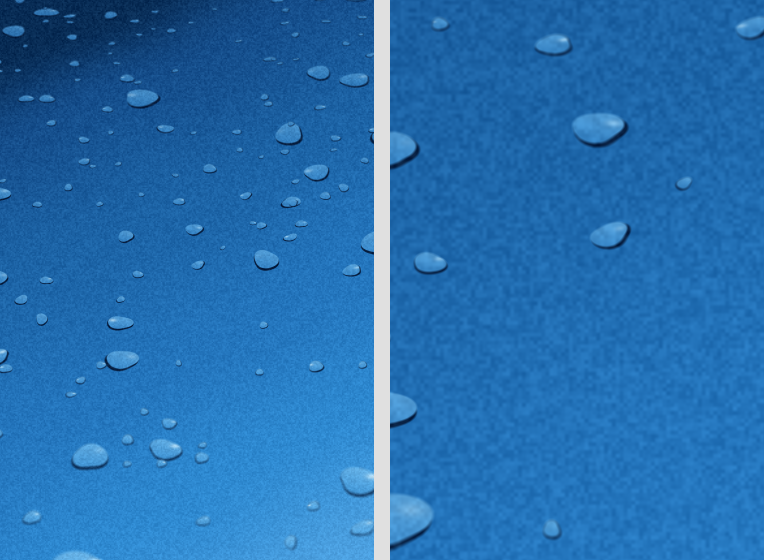
Left: the whole. Right: its middle third, enlarged.
Write a WebGL 2 fragment shader that draws this texture.

```glsl
#version 300 es
precision highp float;
// Water drops scattered on a grainy blue surface that recedes into shade.
uniform vec2 u_resolution;
out vec4 fragColor;

vec4 hash4(vec2 cell) {
    vec4 p = fract(cell.xyxy * vec4(0.1031, 0.1030, 0.0973, 0.1099));
    p += dot(p, p.wzxy + 33.33);
    return fract((p.xxyz + p.yzzw) * p.zywx);
}

float valueNoise(vec2 p) {
    vec2 i = floor(p), f = fract(p);
    f = f * f * (3.0 - 2.0 * f);
    float low = mix(hash4(i).x, hash4(i + vec2(1, 0)).x, f.x);
    float high = mix(hash4(i + vec2(0, 1)).x, hash4(i + vec2(1, 1)).x, f.x);
    return mix(low, high, f.y);
}

// Blue ramp from deep shade (0) to lit surface (1).
vec3 surfaceColor(float light) {
    vec3 c = vec3(0.03, 0.17, 0.33);
    c = mix(c, vec3(0.08, 0.30, 0.54), smoothstep(-0.02, 0.14, light));
    c = mix(c, vec3(0.11, 0.39, 0.65), smoothstep(0.10, 0.34, light));
    c = mix(c, vec3(0.14, 0.46, 0.74), smoothstep(0.30, 0.60, light));
    c = mix(c, vec3(0.18, 0.54, 0.82), smoothstep(0.56, 0.84, light));
    return mix(c, vec3(0.30, 0.63, 0.88), smoothstep(0.80, 1.02, light));
}

// Horizontal and vertical foreshortening at a given height.
vec2 foreshorten(float y) {
    return vec2(1.0 - 0.55 * y, 1.0 - 0.75 * y);
}

vec2 screenToGround(vec2 uv) {
    return vec2((uv.x - 0.33) / foreshorten(uv.y).x, -log(1.0 - 0.75 * uv.y) / 0.75);
}

vec2 groundToScreen(vec2 g) {
    float y = (1.0 - exp(-0.75 * g.y)) / 0.75;
    return vec2(0.33 + g.x * foreshorten(y).x, y);
}

// Approximate distance to an ellipse with a wavy outline.
float blobDistance(vec2 q, vec2 radius, vec2 phase) {
    vec2 n = q / radius;
    float a = atan(n.y, n.x);
    float outline = 1.0 + 0.09 * sin(2.0 * a + phase.x) + 0.07 * sin(3.0 * a + phase.y);
    float k = length(n);
    return k * (k - outline) / max(length(n / radius), 1e-4);
}

vec3 addDrop(vec3 color, vec2 uv, vec2 center, float size, vec4 rnd) {
    vec2 scale = foreshorten(center.y);
    vec2 radius = size * scale * vec2(mix(0.95, 1.5, rnd.x), mix(0.75, 1.0, rnd.y));
    float tilt = mix(-0.12, 0.4, rnd.z) * scale.y;
    vec2 q = mat2(cos(tilt), -sin(tilt), sin(tilt), cos(tilt)) * (uv - center);
    vec2 phase = 6.283 * rnd.wz;

    // Sharpest near the middle, softer towards both ends.
    float defocus = center.y < 0.45 ? 0.009 * (0.45 - center.y) : 0.003 * (center.y - 0.45);
    float blur = max(0.0008 + defocus, 0.7 / u_resolution.y);

    // Dark refracted crescent under the drop.
    vec2 drift = radius * vec2(mix(-0.12, 0.12, rnd.w), -0.22);
    float rim = smoothstep(blur, -blur, blobDistance(q - drift, radius * 1.04, phase));
    float rimDepth = mix(0.55, 0.92, smoothstep(0.0, 0.4, center.y));
    color = mix(color, vec3(0.015, 0.09, 0.21), rim * rimDepth);

    // Pale body, brighter on top, with a glint at one end.
    float body = smoothstep(blur, -blur, blobDistance(q, radius, phase));
    vec2 n = q / radius;
    float sky = 0.35 + 0.15 * clamp(n.y + 0.3 * n.x, -1.0, 1.0);
    vec3 lit = surfaceColor(0.8 - 0.55 * center.y + 0.2 * uv.x);
    vec3 fill = mix(lit, vec3(0.56, 0.81, 0.96), sky * (1.15 - 0.6 * center.y));
    float side = rnd.y < 0.7 ? 1.0 : -1.0;
    vec2 glint = (n - vec2(0.62 * side, 0.35)) * vec2(1.0, 1.3);
    float shine = exp(-11.0 * dot(glint, glint)) * rnd.x * (1.0 - 0.75 * center.y);
    fill = mix(fill, vec3(0.84, 0.95, 1.0), shine);
    return mix(color, fill, body);
}

void main() {
    vec2 uv = gl_FragCoord.xy / u_resolution.y;
    float across = gl_FragCoord.x / u_resolution.x;

    // Lit surface, falling into shade at the far left.
    float light = 0.03 + 0.87 * (1.0 - uv.y) + 0.27 * (across - 0.5);
    light += 0.05 * (valueNoise(uv * 5.0) - 0.5);
    vec3 color = surfaceColor(light);

    // Two layers of drops on a jittered ground grid: large, then small.
    vec2 ground = screenToGround(uv);
    for (int layer = 0; layer < 2; layer++) {
        float cellSize = layer == 0 ? 0.12 : 0.07;
        vec2 home = floor(ground / cellSize);
        for (int k = 0; k < 9; k++) {
            vec2 cell = home + vec2(k % 3 - 1, k / 3 - 1);
            vec4 place = hash4(cell + 57.0 + 100.0 * float(layer));
            vec4 look = hash4(cell + 311.0 + 100.0 * float(layer));
            vec2 center = groundToScreen((cell + mix(vec2(0.15), vec2(0.85), place.xy)) * cellSize);
            float chance = layer == 0 ? 0.42 : mix(0.11, 0.24, center.y);
            if (place.z > chance) continue;
            float size = cellSize * mix(0.09, layer == 0 ? 0.34 : 0.2, place.w * place.w);
            color = addDrop(color, uv, center, size, look);
        }
    }

    // Fine film grain.
    float grain = valueNoise(uv * 430.0) + 0.6 * valueNoise(uv * 250.0 + 17.0) - 0.8;
    color += 0.075 * grain * vec3(0.7, 1.0, 1.1);
    fragColor = vec4(clamp(color, 0.0, 1.0), 1.0);
}
```
